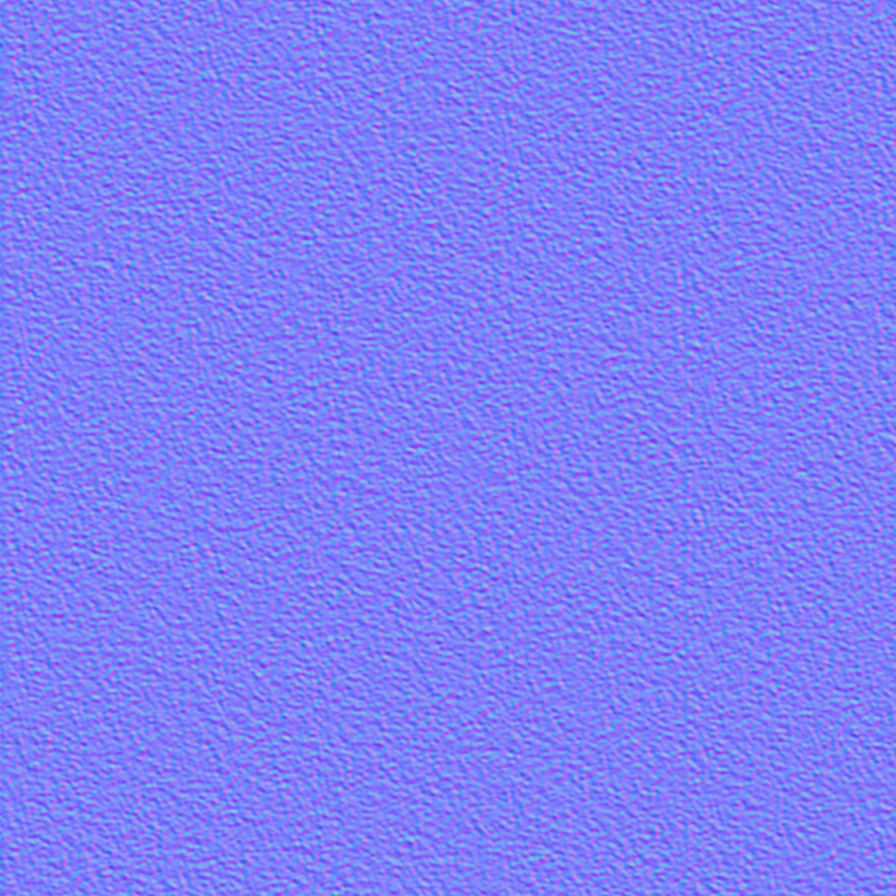
Give the GLSL for this texture map, as a three.js fragment shader.

```glsl
// Tangent-space normal map of a fine, softly grained plaster or leather surface.
varying vec2 vUv;

// Three random values from 0 to 1 for each cell.
vec3 hash3(vec2 cell) {
  vec3 p = fract(cell.xyx * vec3(0.1031, 0.1030, 0.0973));
  p += dot(p, p.yxz + 33.33);
  return fract((p.xxy + p.yzz) * p.zyx);
}

// Slope of a height field made of scattered bumps and dents.
// Each bump has a faint opposite rim, which keeps broad swells low.
vec2 grainSlope(vec2 q) {
  vec2 base = floor(q);
  vec2 slope = vec2(0.0);
  for (int j = -2; j <= 2; j++) {
    for (int i = -2; i <= 2; i++) {
      vec2 cell = base + vec2(float(i), float(j));
      vec3 rnd = hash3(cell);
      vec2 d = q - cell - rnd.xy;
      float r2 = dot(d, d);
      float height = (2.0 * rnd.z - 1.0) * exp(-1.18 * r2);
      slope -= 2.0 * d * height * (0.53 + 1.18 * (1.0 - 0.53 * r2));
    }
  }
  return slope;
}

void main() {
  // Grains are slightly wider than tall.
  vec2 density = vec2(226.0, 264.0);
  vec2 slope = 0.215 * grainSlope(vUv * density) * density / density.y;

  // Encode the normal as colour, with blue just below full.
  vec3 normal = normalize(vec3(-slope, 1.0));
  gl_FragColor = vec4(vec3(0.5, 0.5, 0.49) * (1.0 + normal), 1.0);
}
```
